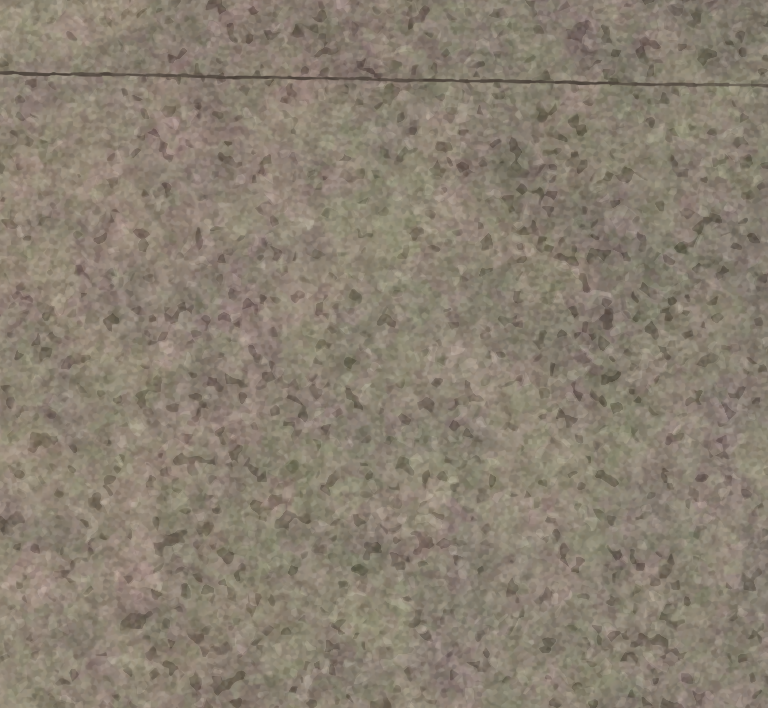
A WebGL 1 fragment shader for this texture:

```glsl
precision highp float;
uniform vec2 u_resolution;

// Colours
const vec3 STONE = vec3(0.546, 0.507, 0.451);
const vec3 SEAM_COLOR = vec3(0.29, 0.255, 0.225);
const vec3 MAUVE_SHIFT = vec3(0.016, -0.012, 0.016);
const vec3 WARM_SHIFT = vec3(0.012, 0.0, -0.016);

// Cells per canvas height
const float BROAD_SCALE = 5.0;
const float PATCH_SCALE = 19.0;
const float GRAIN_SCALE = 68.0;
const float SPECK_SCALE = 88.0;
const float FINE_SCALE = 185.0;

// Brightness contrast of each layer
const float BROAD_CONTRAST = 0.024;
const float PATCH_CONTRAST = 0.032;
const float GRAIN_CONTRAST = 0.046;
const float FINE_CONTRAST = 0.050;
const float DARK_SPECK = 0.105;
const float LIGHT_SPECK = 0.060;
const float SIDE_FALLOFF = 0.028;

// Seam placement, in canvas heights
const float SEAM_LEFT = 0.897;
const float SEAM_SLOPE = -0.017;
const float SEAM_HALF_WIDTH = 0.0021;

vec2 hash2(vec2 cell) {
  vec2 q = vec2(dot(cell, vec2(127.1, 311.7)), dot(cell, vec2(269.5, 183.3)));
  return fract(sin(q) * 43758.5);
}

// Soft cellular noise: x is tone, y is hue, both from -1 to 1
vec2 cellTone(vec2 p, float sharpness) {
  vec2 cell = floor(p);
  vec2 local = fract(p);
  vec2 sum = vec2(0.0);
  float total = 0.0;
  for (int j = -1; j <= 1; j++) {
    for (int i = -1; i <= 1; i++) {
      vec2 offset = vec2(float(i), float(j));
      vec2 toSeed = offset + hash2(cell + offset) - local;
      float weight = exp(-sharpness * dot(toSeed, toSeed));
      sum += weight * (hash2(cell + offset + 71.0) * 2.0 - 1.0);
      total += weight;
    }
  }
  return sum / max(total, 0.0001);
}

// Layered sines that roughen the outlines of the cells
vec2 roughen(vec2 p) {
  vec2 bend = sin(p.yx * vec2(73.0, 61.0) + 2.0 * sin(p * 37.0));
  bend += 0.5 * sin(p.yx * vec2(191.0, 223.0) + 3.0 * sin(p * 117.0));
  return p + 0.0028 * bend;
}

void main() {
  vec2 p = gl_FragCoord.xy / u_resolution.y;
  float across = gl_FragCoord.x / u_resolution.x;
  vec2 rough = roughen(p);

  // Stone layers, from cloudy stains to fine grit
  vec2 broad = cellTone(rough * BROAD_SCALE + 3.0, 3.0);
  vec2 stain = cellTone(rough * PATCH_SCALE + 17.0, 4.0);
  vec2 grain = cellTone(rough * GRAIN_SCALE + 29.0, 6.0);
  vec2 speck = cellTone(rough * SPECK_SCALE + 41.0, 9.0);
  vec2 fine = cellTone(p * FINE_SCALE + 53.0, 6.0);

  float light = BROAD_CONTRAST * broad.x + PATCH_CONTRAST * stain.x
              + GRAIN_CONTRAST * grain.x + FINE_CONTRAST * fine.x
              + SIDE_FALLOFF * (0.5 - across);

  // Specks gather in stains and towards the lower right
  float lowerRight = exp(-5.0 * dot(p - vec2(0.8, 0.32), p - vec2(0.8, 0.32)));
  float density = 0.16 * lowerRight + 0.14 * stain.y - 0.12 * broad.x;
  float dark = smoothstep(0.52, 0.95, -speck.x + density);
  float pale = smoothstep(0.60, 0.98, speck.x + 0.6 * density);
  light += LIGHT_SPECK * pale - DARK_SPECK * dark;

  // Mauve to olive and warm to cool drift
  float mauve = 0.55 * broad.y + 0.6 * stain.y + 0.7 * grain.y;
  float warm = 0.5 * stain.x + 0.5 * fine.y + 0.6 * (0.5 - across);
  vec3 color = STONE + light * vec3(1.0, 0.99, 0.95);
  color += MAUVE_SHIFT * mauve + WARM_SHIFT * warm;

  // Narrow ragged seam with a faint pale lower lip
  float fromSeam = p.y - SEAM_LEFT - SEAM_SLOPE * p.x;
  fromSeam += 0.0010 * grain.y + 0.0005 * sin(p.x * 23.0);
  float width = SEAM_HALF_WIDTH * (1.0 + 0.35 * speck.y);
  float edge = max(0.0011, 0.6 / u_resolution.y);
  float seam = 1.0 - smoothstep(width - edge, width + edge, abs(fromSeam));
  float strength = 0.82 + 0.2 * grain.x - 0.28 * smoothstep(0.8, 1.0, across);
  float lip = exp(-pow((fromSeam + 0.006) / 0.003, 2.0));
  color += 0.018 * lip;
  color = mix(color, SEAM_COLOR, clamp(seam * strength, 0.0, 1.0));

  gl_FragColor = vec4(clamp(color, 0.0, 1.0), 1.0);
}
```
